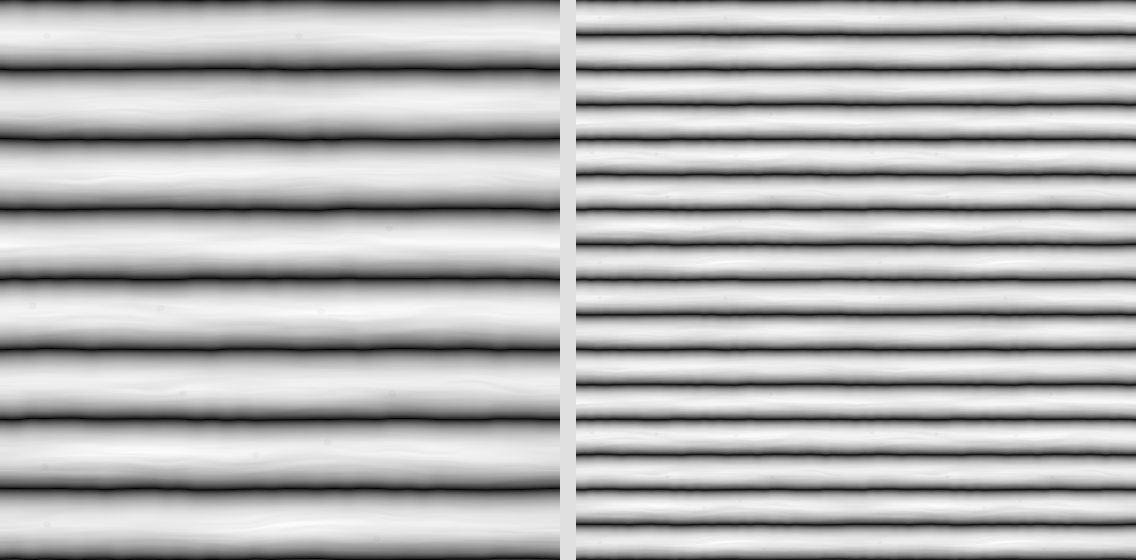
Left: one tile. Right: repeated 2 by 2.
Give the GLSL for this texture map, as a three.js fragment shader.

```glsl
varying vec2 vUv;

const float LOGS = 8.0;             // logs stacked up the tile
const float PEAK = 0.94;            // brightness on the crown of a log
const float FLOOR = 0.015;          // brightness in the seam
const float ROUNDNESS = 0.69;       // lower is flatter on top
const float SKEW = 0.10;            // lifts the crown above the middle
const float SEAM_SHIFT = 0.0015;
const float SEAM_WOBBLE = 0.0045;
const float GRAIN_WARP = 0.020;
const float GRAIN_DEPTH = 0.095;
const float PATCH_DEPTH = 0.06;
const float EDGE_STREAKS = 0.035;
const float KNOT_CHANCE = 0.16;
const float KNOT_RADIUS = 0.007;
const float KNOT_DEPTH = 0.035;

float hash(vec2 p) {
  vec3 q = fract(vec3(p.xyx) * 0.1031);
  q += dot(q, q.yzx + 33.33);
  return fract((q.x + q.y) * q.z);
}

vec2 wrapCell(vec2 cell, vec2 period) {
  return floor(mod(cell + 0.5, period));
}

// Smooth value noise from -0.5 to 0.5 that wraps over the tile
float noise(vec2 uv, vec2 period, float seed) {
  vec2 p = uv * period;
  vec2 i = floor(p);
  vec2 f = p - i;
  f = f * f * f * (f * (f * 6.0 - 15.0) + 10.0);
  vec2 a = wrapCell(i, period) + seed;
  vec2 b = wrapCell(i + 1.0, period) + seed;
  float low = mix(hash(a), hash(vec2(b.x, a.y)), f.x);
  float high = mix(hash(vec2(a.x, b.y)), hash(b), f.x);
  return mix(low, high, f.y) - 0.5;
}

// Long fibres: few cells across, many cells up
float woodGrain(vec2 uv) {
  return 0.40 * noise(uv, vec2(4.0, 72.0), 11.0)
       + 0.35 * noise(uv, vec2(7.0, 136.0), 37.0)
       + 0.25 * noise(uv, vec2(13.0, 248.0), 71.0);
}

// Sparse faint knots, at most one in each cell: x = disc, y = bulge around it
vec2 knots(vec2 uv) {
  vec2 p = uv * LOGS;
  vec2 cell = wrapCell(floor(p), vec2(LOGS));
  vec2 centre = 0.25 + 0.5 * vec2(hash(cell + 5.0), hash(cell + 23.0));
  vec2 d = (fract(p) - centre) / LOGS / KNOT_RADIUS;
  float present = step(hash(cell + 47.0), KNOT_CHANCE);
  float r = length(d * vec2(0.85, 1.0));
  float disc = (1.0 - smoothstep(0.45, 1.1, r)) * (0.7 + 0.3 * smoothstep(0.2, 0.6, r));
  return present * vec2(disc, d.y * exp(-0.7 * r * r));
}

// Height across one log, t running from its lower to its upper seam
float logProfile(float t) {
  float s = t - SKEW * t * (1.0 - t);
  float arch = max(4.0 * s * (1.0 - s), 0.0);
  return mix(FLOOR, PEAK, pow(arch, ROUNDNESS));
}

void main() {
  vec2 knot = knots(vUv);

  // Fibres drift up and down along the log and part around knots
  float drift = noise(vUv, vec2(5.0, 16.0), 3.0) + 0.4 * noise(vUv, vec2(14.0, 40.0), 19.0);
  vec2 grainUv = vUv + vec2(0.0, GRAIN_WARP * drift - 0.35 * KNOT_RADIUS * knot.y);
  float grain = woodGrain(grainUv);

  // Uneven seams, with streaks along the rounded flanks
  float wobble = 0.65 * noise(vUv, vec2(11.0, LOGS), 53.0)
               + 0.35 * noise(vUv, vec2(37.0, LOGS), 89.0);
  float y = (vUv.y - SEAM_SHIFT + SEAM_WOBBLE * wobble) * LOGS;
  float t = fract(y);
  t = clamp(t + EDGE_STREAKS * grain * 4.0 * t * (1.0 - t), 0.0, 1.0);

  // Broad worn patches, fine grain and knots
  float patches = noise(grainUv, vec2(4.0, 24.0), 101.0);
  float height = logProfile(t);
  height *= 1.0 + GRAIN_DEPTH * grain + PATCH_DEPTH * patches - KNOT_DEPTH * knot.x;

  gl_FragColor = vec4(vec3(clamp(height, 0.0, 1.0)), 1.0);
}
```
